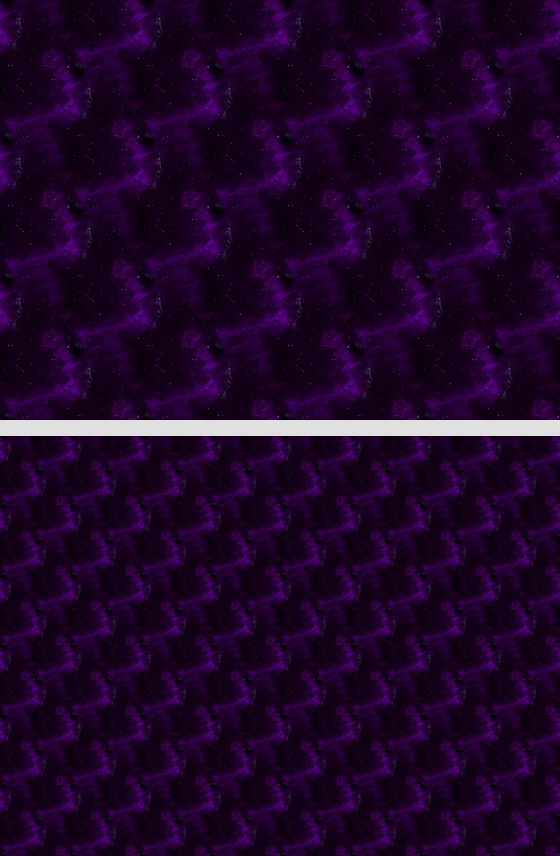
Top: one tile. Bottom: repeated 2 by 2.
Give the GLSL for this texture, as a Shadertoy shader.

```glsl
// A dark violet nebula with stars, repeated on a half-drop lattice (4 x 3 cells, two motifs each).
// Skewed axes turn the half-drop into a plain unit lattice, so noise wraps with whole periods.
// Soft capsules place the clouds; warped fractal noise gives them their ragged texture.

#define REPEATS vec2(4.0, 3.0)
#define ANCHOR vec2(0.547, 0.495)
#define WARP 0.12
#define STAR_GRID 34.0
#define STAR_SHARE 0.16
#define VOID_COLOR vec3(0.044, 0.0, 0.055)
#define DUST_COLOR vec3(0.070, 0.0, 0.080)
#define CLOUD_COLOR vec3(0.175, 0.0, 0.285)
#define ROSE_COLOR vec3(0.11, 0.0, 0.09)
#define WISP_COLOR vec3(0.24, 0.32, 0.34)
#define STAR_COLOR vec3(0.36, 0.32, 0.56)

// Skewed lattice axes; half of this map is also its inverse.
vec2 skew(vec2 p) { return vec2(p.x + p.y, p.x - p.y); }

// Offset from the nearest lattice copy of a point.
vec2 nearest(vec2 p, vec2 center) {
    return 0.5 * skew(fract(skew(p - center) + 0.5) - 0.5);
}

float hash(vec2 cell, float seed) {
    vec3 h = fract(vec3(cell.xyx + seed) * vec3(0.1031, 0.1030, 0.0973));
    h += dot(h, h.yzx + 33.33);
    return fract((h.x + h.y) * h.z);
}

// Value noise repeating after one unit of q, with its own period on each axis.
float noise(vec2 q, vec2 period) {
    q *= period;
    vec2 i = floor(q), f = q - i;
    f = f * f * f * (f * (f * 6.0 - 15.0) + 10.0);
    vec2 a = mod(i, period), b = mod(i + 1.0, period);
    return mix(mix(hash(a, period.x), hash(vec2(b.x, a.y), period.x), f.x),
               mix(hash(vec2(a.x, b.y), period.x), hash(b, period.x), f.x), f.y);
}

// Thin bright creases where the noise crosses its middle.
float filaments(vec2 q, vec2 period) {
    return 1.0 - abs(2.0 * noise(q, period) - 1.0);
}

// Layered noise: x is billowy, y is creased.
vec2 fractal(vec2 q, vec2 period) {
    vec2 sum = vec2(0.0);
    float weight = 0.42;
    for (int i = 0; i < 5; i++) {
        sum += weight * vec2(noise(q, period), filaments(q + 0.17, period));
        q += vec2(0.37, 0.61);
        period *= 2.0;
        weight *= 0.6;
    }
    return sum;
}

// Gaussian capsule around a center, reaching "arm" to both sides.
float glow(vec2 p, vec2 center, vec2 arm, float radius) {
    vec2 d = nearest(p, center);
    d -= arm * clamp(dot(d, arm) / dot(arm, arm), -1.0, 1.0);
    return exp(-dot(d, d) / (radius * radius));
}

// Round point of light.
float spark(vec2 d, float radius) { return exp(-dot(d, d) / (radius * radius)); }

// Sparse jittered points of varied brightness.
float starField(vec2 q, float radius) {
    vec2 g = q * STAR_GRID, cell = mod(floor(g), STAR_GRID);
    vec2 jitter = 0.3 + 0.4 * vec2(hash(cell, 3.0), hash(cell, 7.0));
    float shine = step(1.0 - STAR_SHARE, hash(cell, 11.0)) * pow(hash(cell, 19.0), 3.0);
    return shine * spark(0.5 * skew((fract(g) - jitter) / STAR_GRID), radius);
}

void mainImage(out vec4 fragColor, in vec2 fragCoord) {
    vec2 uv = fragCoord / iResolution.xy;
    vec2 p = vec2(uv.x, 1.0 - uv.y) * REPEATS - ANCHOR;
    vec2 q = skew(p);
    float starRadius = max(0.0032, 0.5 * REPEATS.x / iResolution.x);

    // Warped position and textures, drawn out along the rising diagonal
    vec2 shift = vec2(fractal(q, vec2(6.0)).x, fractal(q + vec2(0.23, 0.71), vec2(6.0)).x);
    vec2 w = p + WARP * (shift - 0.5);
    vec2 wq = skew(w);
    vec2 dust = fractal(wq, vec2(5.0, 4.0));
    vec2 fine = fractal(wq + 0.4, vec2(13.0, 8.0));
    float texture1 = clamp(0.5 + 2.2 * (fine.x - 0.5) + 1.6 * (fine.y - 0.62), 0.0, 1.4);

    // Cloud core, diagonal bridge to the next core, side branch, left flank and haze
    float cloud = 0.62 * glow(w, vec2(-0.04, 0.17), vec2(-0.03, 0.09), 0.10)
                + 0.62 * glow(w, vec2(0.25, -0.16), vec2(0.18, -0.08), 0.055)
                + 0.45 * glow(w, vec2(0.28, 0.06), vec2(0.05, 0.08), 0.06)
                + 0.48 * glow(w, vec2(-0.13, 0.0), vec2(0.03, 0.08), 0.065)
                + 0.16 * glow(w, vec2(0.0, 0.02), vec2(0.08, -0.06), 0.16);
    cloud *= 0.45 + 1.05 * texture1;
    float rose = glow(w, vec2(-0.16, -0.02), vec2(0.03, 0.05), 0.05)
               + 0.8 * glow(w, vec2(-0.07, -0.26), vec2(0.05, 0.03), 0.03);

    vec3 color = VOID_COLOR + DUST_COLOR * (0.55 * dust.x + 0.3 * texture1);
    color += CLOUD_COLOR * cloud + ROSE_COLOR * rose * texture1;

    // Dark hollows
    vec2 h = mix(p, w, 0.4);
    color *= 1.0 - 0.85 * glow(h, vec2(0.0), vec2(0.012, 0.008), 0.048);
    color *= 1.0 - 0.35 * glow(w, vec2(0.45, 0.09), vec2(0.01, 0.07), 0.07);

    // Pale wisps beside the core and over the hollow
    float wispArea = glow(p, vec2(0.09, 0.18), vec2(-0.005, 0.05), 0.022)
                   + 0.6 * glow(p, vec2(0.07, 0.29), vec2(-0.015, 0.05), 0.028)
                   + 0.6 * glow(p, vec2(0.01, -0.03), vec2(0.025, 0.015), 0.016);
    color += WISP_COLOR * wispArea * pow(filaments(wq, vec2(29.0)), 4.0) * (0.2 + texture1);

    // Faint stars and two bright ones
    float stars = starField(q, starRadius);
    stars += 1.2 * spark(nearest(p, vec2(-0.06, -0.017)), 1.6 * starRadius);
    stars += 0.9 * spark(nearest(p, vec2(-0.33, 0.247)), 1.4 * starRadius);
    color += STAR_COLOR * stars;

    fragColor = vec4(color, 1.0);
}
```
